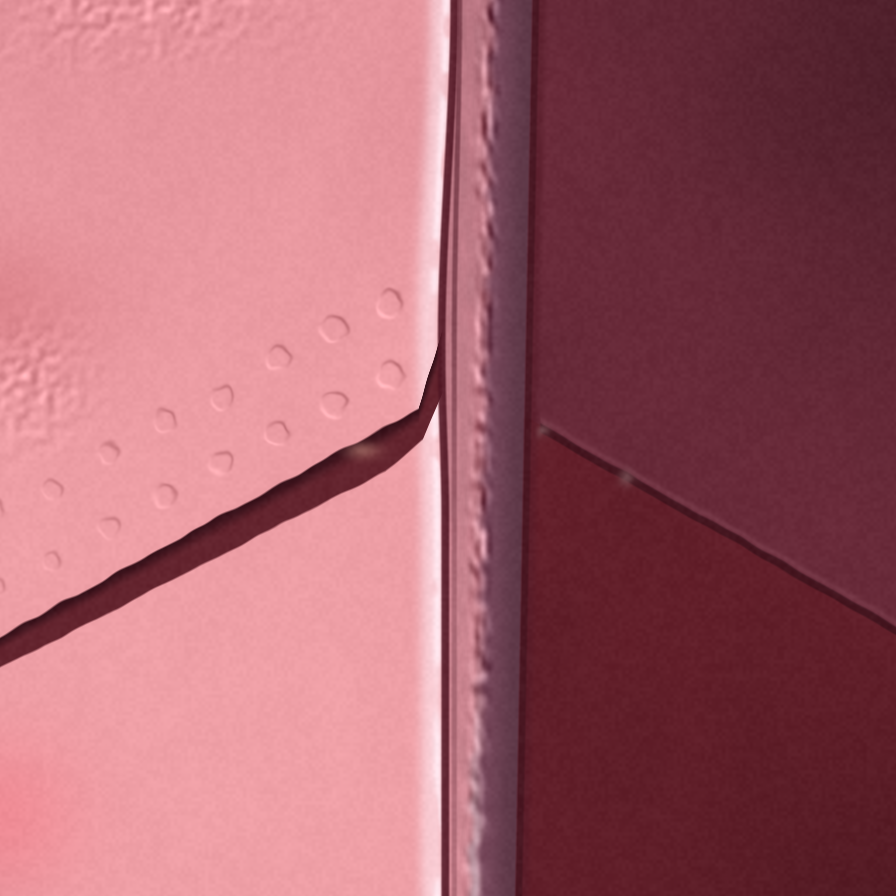
Write a WebGL 1 fragment shader that draws this texture.

```glsl
precision highp float;
// Painted sheet metal: a sunlit pink panel and a shaded maroon panel meet
// at a rounded vertical trim. Sloping seams are height functions of x, the
// trim is layered from soft bands, and noise adds wear, blisters and grain.
uniform vec2 u_resolution;

#define SUN_PINK vec3(0.945, 0.635, 0.660)
#define DUSTY_PINK vec3(0.880, 0.560, 0.595)
#define GLINT vec3(1.0, 0.90, 0.93)
#define SHADE_UPPER vec3(0.385, 0.155, 0.210)
#define SHADE_LOWER vec3(0.365, 0.115, 0.155)
#define MAUVE vec3(0.430, 0.255, 0.325)
#define GROOVE vec3(0.250, 0.075, 0.115)
#define SOFT 0.0018
#define GRAIN 0.025
#define BLISTER_DEPTH 0.14

float hash(vec2 p) {
  p = fract(p * vec2(0.1031, 0.1137));
  p += dot(p, p.yx + 33.33);
  return fract((p.x + p.y) * p.x * 7.13 + p.y * 3.7);
}

float noise(vec2 p) {
  vec2 i = floor(p), f = fract(p);
  f = f * f * (3.0 - 2.0 * f);
  return mix(mix(hash(i), hash(i + vec2(1.0, 0.0)), f.x),
             mix(hash(i + vec2(0.0, 1.0)), hash(i + 1.0), f.x), f.y);
}

float fbm(vec2 p) {
  float sum = 0.0, amp = 0.5;
  for (int i = 0; i < 4; i++) {
    sum += amp * noise(p);
    p = p * 2.03 + 17.1;
    amp *= 0.5;
  }
  return sum;
}

float step_soft(float edge, float v) { return smoothstep(edge - SOFT, edge + SOFT, v); }
float line(float d, float w) { return 1.0 - smoothstep(w * 0.5, w * 0.5 + 2.0 * SOFT, abs(d)); }
float bell(float d, float w) { return exp(-d * d / (w * w)); }

// Upper and lower edges of the gap that bends upward beside the trim
float gapTop(float x) { return 0.290 + 0.545 * x + 2.7 * max(x - 0.467, 0.0); }
float gapBottom(float x) {
  return 0.255 + 0.51 * x + 0.35 * max(x - 0.43, 0.0) + 1.5 * max(x - 0.472, 0.0);
}

// Two rows of ring-shaped paint blisters following the gap, lit from one side
float blisters(vec2 p) {
  float relief = 0.0;
  for (int i = 0; i < 16; i++) {
    float k = floor(float(i) * 0.5), row = mod(float(i), 2.0);
    float jitter = hash(vec2(k * 7.0 + 3.0, row * 5.0 + 2.0)) - 0.5;
    float x = 0.436 - 0.063 * k;
    vec2 d = p - vec2(x, gapTop(x) + mix(0.136, 0.052, row) + 0.014 * jitter);
    d += 0.005 * (vec2(noise(p * 90.0), noise(p * 90.0 + 40.0)) - 0.5);
    float r = 0.014 - 0.0007 * k;
    float ring = bell(length(d) - r, 0.0025);
    relief += ring * dot(d / r, vec2(-0.6, -0.75)) * (1.0 - 0.07 * k);
    relief -= 0.25 * ring;
  }
  return relief;
}

vec3 sunlitPanel(vec2 p, float seamX) {
  float upper = step_soft(gapTop(p.x), p.y);
  float tone = 0.85 - 0.65 * upper * smoothstep(0.45, 1.0, p.y);
  vec3 c = mix(DUSTY_PINK, SUN_PINK, tone + 0.5 * (fbm(p * vec2(9.0, 5.0)) - 0.5));
  c -= vec3(0.05, 0.08, 0.08) * bell(length((p - vec2(-0.02, 0.66)) * vec2(1.0, 1.7)), 0.13);
  c += vec3(0.01, -0.07, -0.06) * bell(length(p - vec2(0.0, 0.09)), 0.09);
  c += upper * BLISTER_DEPTH * blisters(p);
  // Pitted paint on the far left and along the top
  float worn = bell(length(p - vec2(0.03, 0.57)), 0.06) + bell(length((p - vec2(0.15, 1.0)) * vec2(0.4, 1.0)), 0.06);
  c += upper * worn * 0.2 * (noise(p * 110.0) - noise(p * 110.0 + vec2(0.5, -0.5)));
  // Bright folded rim, broken by small chips
  float chips = smoothstep(0.25, 0.55, noise(vec2(p.x * 60.0, p.y * 32.0)));
  c = mix(c, GLINT, 0.55 * bell(p.x - seamX + 0.019, 0.011));
  c = mix(c, GLINT, (0.5 + 0.5 * chips) * bell(p.x - seamX + 0.009, 0.007));
  // Shadowed gap: dark lip above, reddish wall below
  float wobble = 0.004 * (noise(p * 45.0) - 0.5);
  float top = gapTop(p.x) + wobble, bottom = gapBottom(p.x) - wobble;
  float gap = step_soft(bottom, p.y) * (1.0 - step_soft(top, p.y));
  float depth = clamp((p.y - bottom) / max(top - bottom, 0.001), 0.0, 1.0);
  vec3 wall = mix(vec3(0.39, 0.14, 0.18), GROOVE * 0.85, smoothstep(0.5, 1.0, depth));
  wall = mix(wall, vec3(0.65, 0.43, 0.40), 0.7 * bell(length((p - vec2(0.405, 0.497)) * vec2(0.5, 1.0)), 0.009));
  return mix(c, wall, gap);
}

vec3 shadedPanel(vec2 p) {
  float seam = 0.524 - 0.567 * (p.x - 0.605) + 0.003 * (noise(p * 40.0) - 0.5);
  vec3 c = mix(SHADE_LOWER, SHADE_UPPER, step_soft(seam, p.y));
  c *= 1.06 - 0.28 * smoothstep(0.6, 1.1, p.x) * smoothstep(0.1, 0.9, abs(p.y - 0.4) * 1.6);
  c *= 0.95 + 0.1 * fbm(p * 7.0);
  float fade = step_soft(0.603, p.x);
  c = mix(c, GROOVE * 0.9, 0.75 * fade * line(p.y - seam + 0.003, 0.006));
  c += 0.05 * fade * bell(p.y - seam - 0.006, 0.004);
  // Chipped spots at the start of the seam
  float spots = bell(length(p - vec2(0.605, 0.519)), 0.008) + bell(length(p - vec2(0.699, 0.466)), 0.009);
  return mix(c, vec3(0.48, 0.32, 0.34), spots * (0.3 + 0.6 * noise(p * 150.0)));
}

void main() {
  vec2 p = gl_FragCoord.xy / u_resolution;
  float rise = smoothstep(0.62, 1.0, p.y);
  float seamX = 0.497 - 0.004 * smoothstep(0.42, 0.6, p.y) + 0.014 * rise;
  float ridgeX = mix(0.529, 0.547, p.y) + 0.006 * (noise(vec2(3.0, p.y * 60.0)) - 0.5);
  float trimX = mix(0.575, 0.594, p.y);
  vec3 c = sunlitPanel(p, seamX);

  // Rounded trim: lit face, rough ridge, mauve shaded face
  vec3 lit = mix(vec3(0.86, 0.57, 0.61), vec3(0.70, 0.44, 0.49), 0.25 + 0.6 * p.y);
  lit *= 0.93 + 0.14 * fbm(p * vec2(120.0, 25.0));
  vec3 shade = mix(MAUVE * 1.12, MAUVE * 0.86, smoothstep(ridgeX, trimX, p.x));
  vec3 trim = mix(lit, shade, smoothstep(ridgeX - 0.007, ridgeX + 0.012, p.x));
  float rough = noise(p * vec2(130.0, 75.0)) - noise(p * vec2(130.0, 75.0) + vec2(0.6, 0.5));
  trim += 0.4 * rough * bell(p.x - ridgeX, 0.010);
  trim = mix(trim, vec3(0.72, 0.64, 0.68), 0.6 * bell(p.x - ridgeX, 0.007) * smoothstep(0.35, 0.0, p.y));
  c = mix(c, trim, step_soft(seamX, p.x));
  c = mix(c, GROOVE * 1.3, 0.9 * line(p.x - seamX, 0.005));
  c = mix(c, vec3(0.43, 0.20, 0.25), (0.35 + 0.4 * smoothstep(0.3, 0.7, p.y)) * line(p.x - mix(0.507, 0.513, rise), 0.002));

  // Shaded side with a narrow recess beside the trim
  vec3 dark = shadedPanel(p);
  float recess = 1.0 - smoothstep(trimX + 0.010, trimX + 0.020, p.x);
  dark = mix(dark, vec3(0.34, 0.11, 0.16), 0.6 * recess);
  dark = mix(dark, GROOVE, 0.65 * line(p.x - trimX - 0.004, 0.004));
  c = mix(c, dark, step_soft(trimX, p.x));

  c += GRAIN * (noise(p * 260.0) - 0.5) + 0.5 * GRAIN * (noise(p * 110.0) - 0.5);
  gl_FragColor = vec4(clamp(c, 0.0, 1.0), 1.0);
}
```
